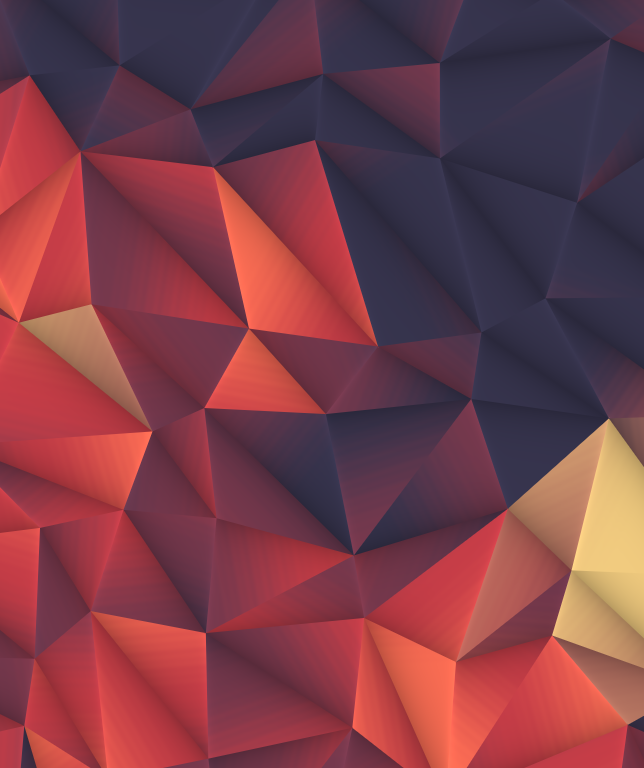
Write a WebGL 1 fragment shader that draws this background.

```glsl
precision highp float;
uniform vec2 u_resolution;

#define CELLS 6.6
#define JITTER 0.40
#define SCATTER 0.52
#define SLOPE 0.30
#define STREAK 0.012
#define SHADOW 0.24
#define NAVY vec3(0.215, 0.205, 0.305)
#define PLUM vec3(0.46, 0.22, 0.30)
#define CRIMSON vec3(0.78, 0.24, 0.28)
#define CORAL vec3(0.99, 0.43, 0.33)
#define TAN vec3(0.71, 0.45, 0.38)
#define GOLD vec3(0.95, 0.80, 0.50)

vec2 hash2(vec2 p) {
  vec3 q = fract(p.xyx * vec3(0.1031, 0.1030, 0.0973));
  q += dot(q, q.yzx + 33.33);
  return fract((q.xx + q.yz) * q.zy);
}

float cross2(vec2 a, vec2 b) {
  return a.x * b.y - a.y * b.x;
}

float blob(vec2 p, vec2 centre, vec2 radius) {
  vec2 d = (p - centre) / radius;
  return exp(-dot(d, d));
}

vec2 vertexAt(vec2 cell) {
  return cell + (hash2(cell + 17.0) * 2.0 - 1.0) * JITTER;
}

// Broad distribution of warmth over the canvas
float heatField(vec2 p) {
  float heat = 0.27 - 0.30 * smoothstep(0.55, 1.35, p.x + p.y);
  heat += 0.62 * blob(p, vec2(0.0, 0.62), vec2(0.15, 0.28));
  heat += 0.66 * blob(p, vec2(0.35, 0.60), vec2(0.17, 0.16));
  heat += 0.45 * blob(p, vec2(0.10, 0.06), vec2(0.17, 0.15));
  heat += 0.68 * blob(p, vec2(0.62, 0.09), vec2(0.24, 0.15));
  return heat;
}

float goldField(vec2 p) {
  return max(blob(p, vec2(0.82, 0.26), vec2(0.15, 0.20)),
             0.9 * blob(p, vec2(0.14, 0.58), vec2(0.07)));
}

vec3 ember(float heat) {
  vec3 c = mix(NAVY, PLUM, smoothstep(0.0, 0.36, heat));
  c = mix(c, CRIMSON, smoothstep(0.34, 0.68, heat));
  return mix(c, CORAL, smoothstep(0.66, 1.0, heat));
}

// Facet colour with a slanted gradient, faint streaks and shaded edges
vec3 facetColor(vec2 p, vec2 centre, vec3 edges) {
  vec2 rnd = hash2(floor(centre * 64.0) + 5.0);
  float angle = rnd.x * 6.2832;
  float along = dot(p - centre, vec2(cos(angle), sin(angle)));
  float streak = STREAK * sin(along * 61.0) * sin(along * 23.0 + angle);
  float slope = along * SLOPE + streak;

  vec2 place = centre / CELLS;
  float heat = heatField(place) + (rnd.y - 0.5) * SCATTER + slope;
  float gold = goldField(place) + (rnd.y - 0.5) * 0.25 + slope * 0.6;
  vec3 c = ember(heat);
  c = mix(c, mix(TAN, GOLD, smoothstep(0.55, 1.0, gold)), smoothstep(0.25, 0.6, gold));

  edges = max(edges, 0.0);
  c *= 1.0 - SHADOW * exp(-edges.x * 6.0);
  return c * (1.0 + 0.10 * exp(-edges.y * 30.0));
}

// Adds one triangle: rgb is weighted colour, a is coverage
void addFacet(vec2 p, vec2 a, vec2 b, vec2 c, float pixel, inout vec4 sum) {
  vec3 edges = vec3(cross2(normalize(b - a), p - a),
                    cross2(normalize(c - b), p - b),
                    cross2(normalize(a - c), p - c));
  float inside = min(edges.x, min(edges.y, edges.z));
  float cover = clamp(inside / pixel + 0.5, 0.0, 1.0);
  if (cover > 0.0) {
    sum += vec4(facetColor(p, (a + b + c) / 3.0, edges), 1.0) * cover;
  }
}

void main() {
  vec2 p = gl_FragCoord.xy / u_resolution.y * CELLS;
  float pixel = CELLS / u_resolution.y;
  vec4 sum = vec4(0.0);

  // Split each nearby jittered quad along its better diagonal
  for (int j = -1; j <= 1; j++) {
    for (int i = -1; i <= 1; i++) {
      vec2 cell = floor(p) + vec2(float(i), float(j));
      vec2 a = vertexAt(cell);
      vec2 b = vertexAt(cell + vec2(1.0, 0.0));
      vec2 c = vertexAt(cell + vec2(1.0, 1.0));
      vec2 d = vertexAt(cell + vec2(0.0, 1.0));
      float areaAC = min(cross2(b - a, c - a), cross2(c - a, d - a));
      float areaBD = min(cross2(b - a, d - a), cross2(c - b, d - b));
      if (areaAC > areaBD) {
        addFacet(p, a, b, c, pixel, sum);
        addFacet(p, c, d, a, pixel, sum);
      } else {
        addFacet(p, b, d, a, pixel, sum);
        addFacet(p, d, b, c, pixel, sum);
      }
    }
  }
  gl_FragColor = vec4(sum.rgb / max(sum.a, 0.001), 1.0);
}
```
